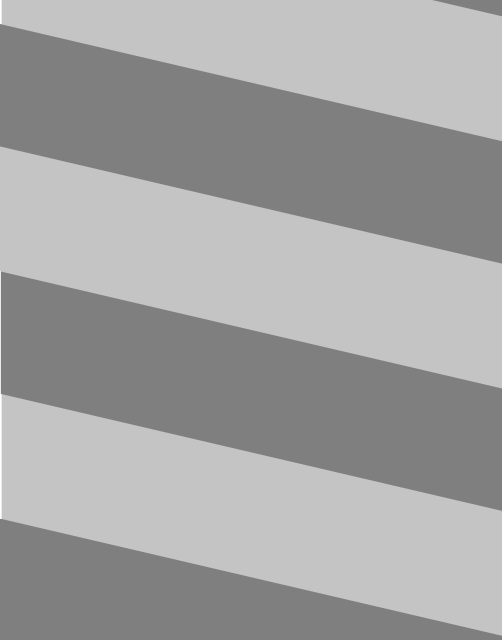
This pattern is drawn by a WebGL 2 fragment shader. Its source:

```glsl
#version 300 es
precision highp float;
// Broad two-tone grey stripes falling gently from left to right.
// A periodic distance to the pale bands gives the stripes; a hairline of
// bare white, whose width changes from band to band, runs down the left side.

uniform vec2 u_resolution;
out vec4 fragColor;

const vec3 PALE_GREY = vec3(0.767);
const vec3 DARK_GREY = vec3(0.499);
const vec3 BARE_WHITE = vec3(1.0);

// Lengths are fractions of the canvas height.
const float SLOPE = 0.2334;        // fall per unit of run
const float PERIOD = 0.3864;       // vertical repeat of a pale and dark pair
const float FIRST_PALE = -0.1576;  // depth where the first pale band starts
const float PALE_SHARE = 0.505;    // part of the repeat that is pale
const float BARE_WIDTH = 0.0029;   // widest bare margin
const float HALF_PI = 1.570796;

// Antialiased fill of a signed distance, over one pixel.
float coverage(float dist, float pixel) {
    return clamp(0.5 - dist / pixel, 0.0, 1.0);
}

// Signed distance, in repeats, to the pale part of a repeating phase.
float bandDistance(float phase, float share) {
    float fromCentre = abs(fract(phase - 0.5 * share + 0.5) - 0.5);
    return fromCentre - 0.5 * share;
}

// Index that counts pale and dark bands alternately.
float bandIndex(float phase, float share) {
    return 2.0 * floor(phase) + step(share, fract(phase));
}

// Bare margin width, swelling and vanishing over four bands.
float marginWidth(float index, float widest) {
    return widest * max(0.0, cos(HALF_PI * (index + 0.3)));
}

void main() {
    float pixel = 1.0 / u_resolution.y;
    vec2 p = gl_FragCoord.xy * pixel;

    // Stripes
    float depth = 1.0 - p.y - SLOPE * p.x;
    float phase = (depth - FIRST_PALE) / PERIOD;
    float toPerpendicular = PERIOD * inversesqrt(1.0 + SLOPE * SLOPE);
    float dist = bandDistance(phase, PALE_SHARE) * toPerpendicular;
    vec3 colour = mix(DARK_GREY, PALE_GREY, coverage(dist, pixel));

    // Bare left margin
    float margin = marginWidth(bandIndex(phase, PALE_SHARE), BARE_WIDTH);
    colour = mix(colour, BARE_WHITE, coverage(p.x - margin, pixel));

    fragColor = vec4(colour, 1.0);
}
```
